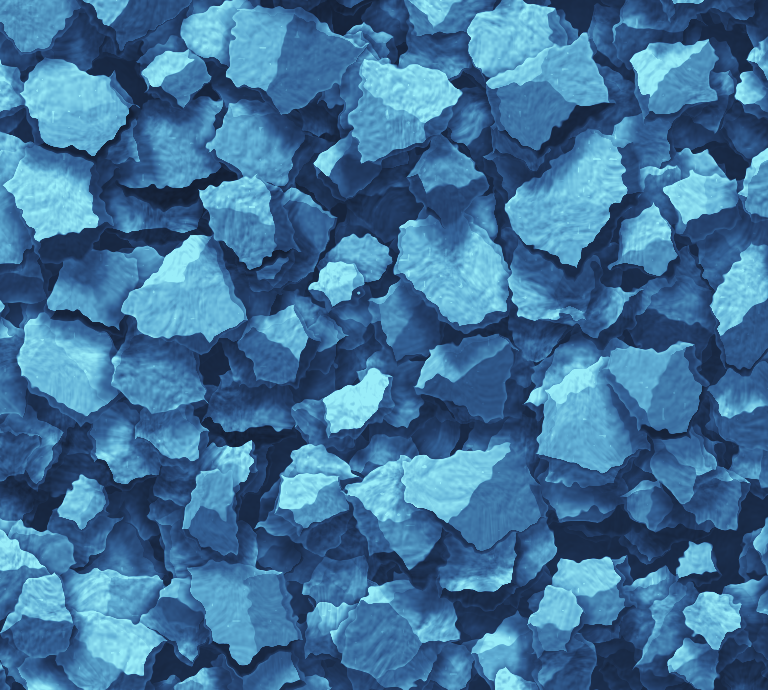
This texture is drawn by a Shadertoy shader. Its source:

```glsl
const int LAYERS = 6;
const int SIDES = 6;
const float CELL = 0.15;                 // grid pitch, in canvas heights
const float REACH = 1.1 * CELL;          // farthest influence of one chunk
const float MIN_RADIUS = 0.034;
const float MAX_RADIUS = 0.088;
const float PRESENCE = 0.86;
const float TILT = 1.0;                  // slope range of the top facets
const float EDGE_WARP = 0.014;
const float SHADOW_WIDTH = 0.026;
const float SHADOW_TONE = 0.40;
const float GRAIN_SCALE = 30.0;
const float GRAIN_STRENGTH = 1.15;
const float GRIT_SCALE = 210.0;
const float GRIT_STRENGTH = 0.26;
const vec3 LIGHT = vec3(-0.25, 0.65, 0.72);
const vec3 BLUES[6] = vec3[6](
    vec3(0.09, 0.15, 0.25), vec3(0.14, 0.25, 0.42), vec3(0.20, 0.38, 0.59),
    vec3(0.28, 0.53, 0.71), vec3(0.38, 0.69, 0.84), vec3(0.51, 0.83, 0.92));

vec3 hash3(vec3 p) {
    p = fract(p * vec3(0.1031, 0.1030, 0.0973));
    p += dot(p, p.yxz + 33.33);
    return fract((p.xxy + p.yxx) * p.zyx);
}

float noise(vec2 p) {
    vec2 i = floor(p), f = fract(p);
    f = f * f * (3.0 - 2.0 * f);
    float a = hash3(vec3(i, 1.0)).x;
    float b = hash3(vec3(i + vec2(1, 0), 1.0)).x;
    float c = hash3(vec3(i + vec2(0, 1), 1.0)).x;
    float d = hash3(vec3(i + vec2(1, 1), 1.0)).x;
    return mix(mix(a, b, f.x), mix(c, d, f.x), f.y);
}

vec2 wobble(vec2 p) {
    return vec2(noise(p), noise(p + 31.7)) - 0.5;
}

// Crumbled relief: creases at the coarse scales, grit at the fine ones
float relief(vec2 p) {
    p = p * GRAIN_SCALE + 1.6 * wobble(p * 16.0);
    float sum = 0.0, amp = 0.42;
    for (int i = 0; i < 4; i++) {
        float n = noise(p);
        sum += amp * (i < 3 ? abs(2.0 * n - 1.0) : n);
        p = mat2(1.6, 1.3, -1.3, 1.6) * p + 5.3;
        amp *= 0.66;
    }
    return sum;
}

float lambert(vec2 slope) {
    return max(dot(normalize(vec3(slope, 1.0)), normalize(LIGHT)), 0.0);
}

// Faceted convex stone: x = outline distance, y = light on the facet
vec2 chunk(vec2 p, vec3 id, float radius, float axis, float stretch) {
    vec3 rnd = hash3(id + 17.0);
    vec2 tiltA = (rnd.xy - 0.5) * TILT;
    vec2 tiltB = (hash3(id + 29.0).xy - 0.5) * TILT * 1.5;
    float top = radius * mix(0.35, 0.55, rnd.z);
    float height = top - dot(tiltA, p);
    float heightB = top * 1.05 - dot(tiltB, p);
    float soft = 0.0014;
    float light = mix(lambert(tiltA), lambert(tiltB),
                      smoothstep(-soft, soft, height - heightB));
    height = min(height, heightB);
    float outline = -1.0;
    for (int k = 0; k < SIDES; k++) {
        vec3 h = hash3(id + vec3(0.0, 0.0, 41.0 + 7.0 * float(k)));
        float angle = 6.2832 * (float(k) + 0.75 * h.x) / float(SIDES) + axis;
        vec2 normal = vec2(cos(angle), sin(angle));
        float along = cos(angle - axis);
        float side = dot(p, normal)
                   - radius * mix(0.68, 1.0, h.y) * (1.0 + stretch * along * along);
        float slope = mix(0.9, 4.5, h.z);
        float wall = -side * slope;
        light = mix(light, lambert(normal * slope),
                    smoothstep(-soft, soft, height - wall));
        height = min(height, wall);
        outline = max(outline, side);
    }
    return vec2(outline, light);
}

vec3 blueRamp(float tone) {
    float x = clamp(tone * 5.0, -0.6, 5.7);
    int i = int(clamp(floor(x), 0.0, 4.0));
    return mix(BLUES[i], BLUES[i + 1], x - float(i));
}

void mainImage(out vec4 fragColor, in vec2 fragCoord) {
    vec2 uv = fragCoord / iResolution.y;
    float pixel = 0.7 / iResolution.y;
    vec2 surface = vec2(0.06, 0.3);      // tone, roughness

    // Pile the chunks from the bottom up
    for (int layer = 0; layer < LAYERS; layer++) {
        float level = float(layer);
        vec2 shift = level * vec2(3.37, 5.71) + 10.0;
        vec2 warped = uv + EDGE_WARP * (wobble(uv * 32.0 + shift)
                                      + 0.65 * wobble(uv * 100.0 + shift));
        vec2 cell = floor(uv / CELL + shift);
        for (int n = 0; n < 9; n++) {
            vec3 id = vec3(cell + vec2(n % 3 - 1, n / 3 - 1), level * 13.0 + 3.0);
            vec3 place = hash3(id);
            vec3 form = hash3(id + 5.0);
            vec2 center = (id.xy + 0.5 + 0.8 * (place.xy - 0.5) - shift) * CELL;
            vec2 p = warped - center;
            if (place.z > PRESENCE || length(p) > REACH) continue;

            float radius = mix(MIN_RADIUS, MAX_RADIUS, form.x);
            vec2 stone = chunk(p, id, radius, form.y * 6.2832, form.z * 0.45);
            float shade = smoothstep(SHADOW_WIDTH, -0.004, stone.x + 0.2 * p.y);
            surface.x *= mix(1.0, SHADOW_TONE, shade);

            vec3 look = hash3(id + 11.0);
            float tone = 0.10 + 0.95 * stone.y + 0.30 * (look.x - 0.5);
            tone += 0.14 * smoothstep(-0.006, 0.0, stone.x);   // worn rim
            tone *= mix(0.72, 1.04, level / float(LAYERS - 1));
            float cover = smoothstep(pixel, -pixel, stone.x);
            surface = mix(surface, vec2(tone, mix(0.35, 1.0, look.y)), cover);
        }
    }

    // Emboss the relief along the light, then add grit and pale dust
    vec2 toLight = normalize(LIGHT.xy) * 0.0028;
    float bump = relief(uv - toLight) - relief(uv + toLight);
    float tone = surface.x;
    float rough = surface.y * (0.15 + 0.75 * clamp(tone, 0.0, 1.0));
    float grit = noise(uv * GRIT_SCALE) - 0.5;
    tone += rough * (GRAIN_STRENGTH * bump + GRIT_STRENGTH * grit);
    tone += 0.25 * tone * smoothstep(0.92, 0.98, noise(uv * 130.0));
    tone += 0.10 * (noise(uv * 2.3 + 4.0) - 0.5);
    fragColor = vec4(blueRamp(tone), 1.0);
}
```
